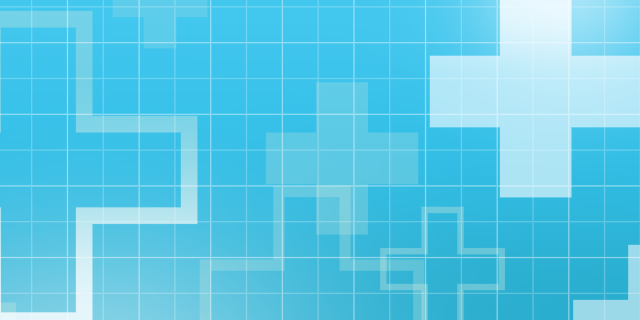
Reproduce this background procedurally as a Shadertoy shader.

```glsl
// Pale translucent crosses and cross outlines over a cyan gradient with a fine grid.

// Lengths are in canvas heights, origin at the lower left.
const vec3 SKY_TOP = vec3(0.26, 0.78, 0.935);
const vec3 SKY_MID = vec3(0.20, 0.75, 0.91);
const vec3 SKY_LOW = vec3(0.16, 0.68, 0.81);
const vec3 HAZE    = vec3(0.70, 0.88, 0.92);
const vec3 MIST    = vec3(0.78, 0.90, 0.87);
const vec3 WHITE   = vec3(0.97, 0.99, 1.0);

const vec2  GRID_ORIGIN  = vec2(0.099, 0.0833);
const float GRID_STEP    = 0.1119;
const float GRID_HALF    = 0.0019;
const float GRID_FAINT   = 0.27;
const float GRID_STRONG  = 0.48;

const vec2  TOP_GLOW     = vec2(1.78, 1.04);
const float TOP_RADIUS   = 0.30;
const vec2  LOW_GLOW     = vec2(0.30, -0.12);
const vec2  LOW_RADIUS   = vec2(0.70, 0.42);

// Signed distance to a plus shape; size = (arm length, arm half width).
float crossDistance(vec2 p, vec2 size) {
    vec2 q = abs(p);
    vec2 across = q - size;
    vec2 along = q - size.yx;
    return min(max(across.x, across.y), max(along.x, along.y));
}

float solidCross(vec2 p, vec2 size, float aa) {
    return 1.0 - smoothstep(-aa, aa, crossDistance(p, size));
}

// Band of even thickness lying inside the edge of a plus shape.
float outlineCross(vec2 p, vec2 size, float thickness, float aa) {
    return solidCross(p, size, aa) - solidCross(p, size - thickness, aa);
}

float glow(vec2 offset) {
    return exp(-dot(offset, offset));
}

vec3 background(vec2 p) {
    vec3 color = mix(SKY_MID, SKY_TOP, smoothstep(0.5, 1.0, p.y));
    float shade = (1.0 - smoothstep(0.0, 0.65, p.y)) * mix(0.55, 1.0, smoothstep(0.4, 1.5, p.x));
    color = mix(color, SKY_LOW, shade);
    return mix(color, HAZE, 0.68 * glow((p - LOW_GLOW) / LOW_RADIUS));
}

// Grid lines alternate between strong and faint.
float gridLines(vec2 p, float aa) {
    vec2 cell = (p - GRID_ORIGIN) / GRID_STEP;
    vec2 index = floor(cell + 0.5);
    vec2 distanceToLine = abs(cell - index) * GRID_STEP;
    vec2 cover = 1.0 - smoothstep(GRID_HALF - aa, GRID_HALF + aa, distanceToLine);
    vec2 strength = cover * mix(vec2(GRID_FAINT), vec2(GRID_STRONG), mod(index, 2.0));
    return max(strength.x, strength.y);
}

void mainImage(out vec4 fragColor, in vec2 fragCoord) {
    vec2 p = fragCoord / iResolution.y;
    float aa = 0.7 / iResolution.y;
    vec3 color = background(p);

    // Soft light at the upper right
    color = mix(color, WHITE, 0.55 * glow((p - TOP_GLOW) / TOP_RADIUS));

    // Faint solid crosses
    color = mix(color, MIST, 0.20 * solidCross(p - vec2(0.500, 0.997), vec2(0.148, 0.051), aa));
    color = mix(color, MIST, 0.27 * solidCross(p - vec2(1.069, 0.505), vec2(0.238, 0.081), aa));
    color = mix(color, MIST, 0.35 * solidCross(p - vec2(-0.104, 0.003), vec2(0.154, 0.052), aa));

    // Outlined crosses; the large one brightens downward
    float largeBand = outlineCross(p - vec2(0.120, 0.469), vec2(0.497, 0.169), 0.052, aa);
    float fade = smoothstep(0.0, 0.85, p.y);
    color = mix(color, mix(WHITE, MIST, fade), largeBand * mix(0.85, 0.38, fade));
    color = mix(color, MIST, 0.30 * outlineCross(p - vec2(0.975, 0.068), vec2(0.351, 0.121), 0.035, aa));
    color = mix(color, MIST, 0.38 * outlineCross(p - vec2(1.383, 0.159), vec2(0.195, 0.066), 0.020, aa));

    // Bright solid crosses
    float bright = solidCross(p - vec2(1.674, 0.714), vec2(0.331, 0.112), aa);
    color = mix(color, WHITE, bright * (0.62 + 0.22 * smoothstep(0.75, 1.0, p.y)));
    color = mix(color, WHITE, 0.55 * solidCross(p - vec2(2.049, -0.023), vec2(0.258, 0.086), aa));

    color = mix(color, WHITE, gridLines(p, aa));
    fragColor = vec4(color, 1.0);
}
```
